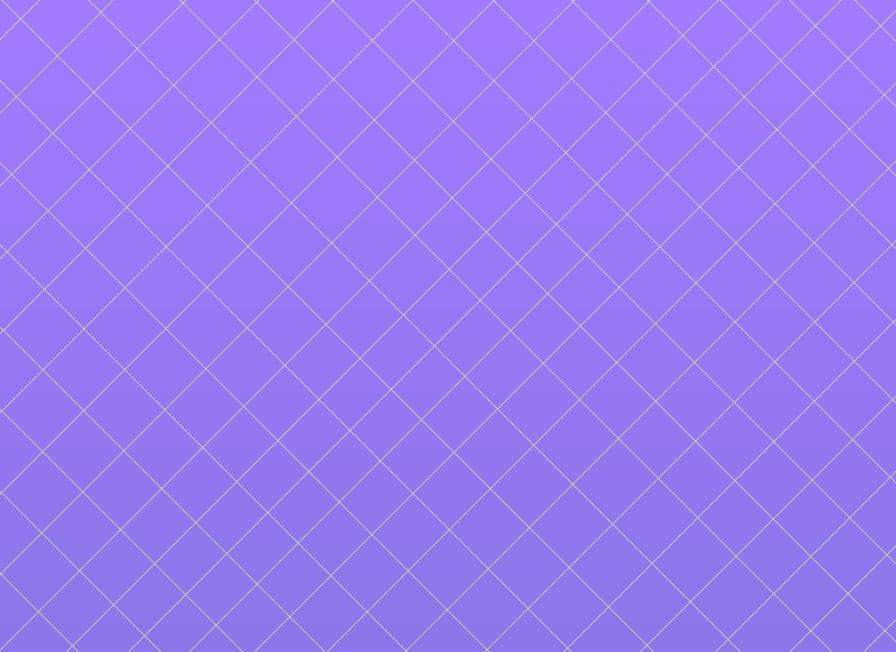
Reproduce this pattern procedurally as a WebGL 1 fragment shader.

```glsl
precision highp float;
// Violet gradient crossed by a lattice of fine, unevenly spaced diagonal lines.
uniform vec2 u_resolution;

// Offset of a rising line along the top edge; spacing tightens near the middle.
float risingOffset(float i) {
  float u = i - 10.2;
  float v = (i - 4.0) / 2.0;
  return 0.0443 + 0.08237 * i - 0.01523 * u * exp(-u * u / 12.25) - 0.0052 * exp(-v * v);
}

// Offset of a falling line along the top edge; spacing tightens to the right.
float fallingOffset(float i) {
  float u = max(i - 3.0, 0.0);
  float bulge = 0.0143 * exp(-1.1 * (i - 2.0) * (i - 2.0));
  return 0.0017 + 0.09245 * i + bulge - 0.0008 * min(i, 0.0)
       - 0.00104 * u - 0.00011 * u * u * u;
}

// Area of a diagonally cut square pixel on one side of an edge, from 0 to 1.
float diagonalArea(float t) {
  t = clamp(t, -1.0, 1.0);
  return 0.5 + t - 0.5 * t * abs(t);
}

// Share of a pixel covered by a thin diagonal line at signed distance d.
float lineCoverage(float d, float pixel) {
  float halfWidth = 0.00042;
  float reach = 0.7071 * pixel;
  return diagonalArea((d + halfWidth) / reach) - diagonalArea((d - halfWidth) / reach);
}

void main() {
  float pixel = 1.0 / u_resolution.x;
  vec2 p = gl_FragCoord.xy * pixel;
  float depth = u_resolution.y * pixel - p.y;

  // Vertical background gradient
  float height = gl_FragCoord.y / u_resolution.y;
  vec3 color = mix(vec3(0.547, 0.464, 0.913), vec3(0.636, 0.480, 1.0), height);

  // Both families of diagonals
  float rising = 0.0;
  float falling = 0.0;
  for (int k = 0; k < 21; k++) {
    float i = float(k);
    float risingDistance = (p.x + depth - risingOffset(i)) * 0.7071;
    float fallingDistance = (p.x - depth - fallingOffset(i - 8.0)) * 0.7071;
    rising = max(rising, lineCoverage(risingDistance, pixel));
    falling = max(falling, lineCoverage(fallingDistance, pixel));
  }

  // Pale cream lines laid over one another
  vec3 cream = vec3(0.83, 0.87, 0.70);
  color = mix(color, cream, rising);
  color = mix(color, cream, falling);

  gl_FragColor = vec4(color, 1.0);
}
```
